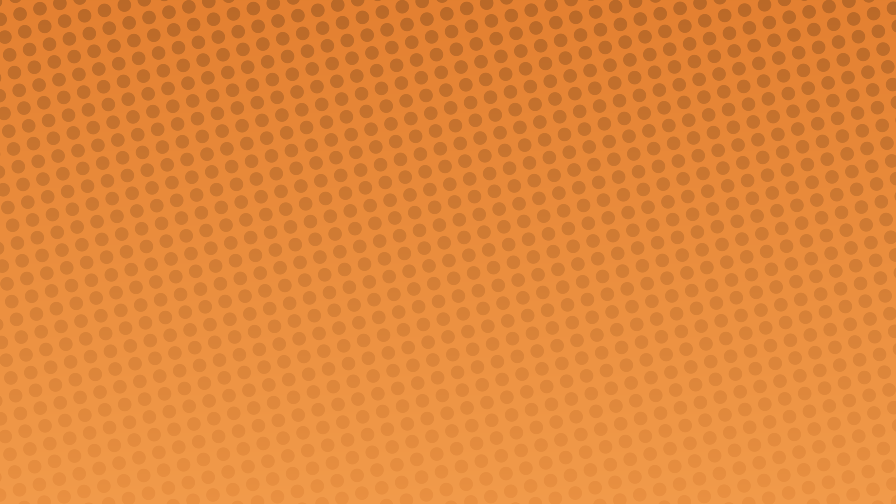
Reproduce this pattern procedurally as a Shadertoy shader.

```glsl
#define TILT 0.2618                 // lattice angle in radians
#define SPACING vec2(0.0409, 0.03646) // along and across the rows
#define ANCHOR vec2(0.6065, 0.5956) // centre of one dot
#define RADIUS 0.0135
#define GROUND_LOW vec3(0.945, 0.605, 0.290)
#define GROUND_HIGH vec3(0.892, 0.500, 0.190)
#define DOT_LOW vec3(0.915, 0.565, 0.255)
#define DOT_HIGH vec3(0.730, 0.410, 0.155)

// Signed distance to the nearest dot of the tilted lattice
float dotLattice(vec2 point) {
    vec2 along = vec2(cos(TILT), sin(TILT));
    vec2 across = vec2(-along.y, along.x);
    vec2 offset = point - ANCHOR;
    vec2 lattice = vec2(dot(offset, along), dot(offset, across));
    vec2 cell = (fract(lattice / SPACING + 0.5) - 0.5) * SPACING;
    return length(cell) - RADIUS;
}

void mainImage(out vec4 fragColor, in vec2 fragCoord) {
    vec2 point = fragCoord / iResolution.y;

    // Dots fade into the ground toward the bottom
    vec3 ground = mix(GROUND_LOW, GROUND_HIGH, point.y);
    vec3 ink = mix(DOT_LOW, DOT_HIGH, point.y);

    // One-pixel edge smoothing
    float halfPixel = 0.5 / iResolution.y;
    float coverage = 1.0 - smoothstep(-halfPixel, halfPixel, dotLattice(point));

    fragColor = vec4(mix(ground, ink, coverage), 1.0);
}
```
